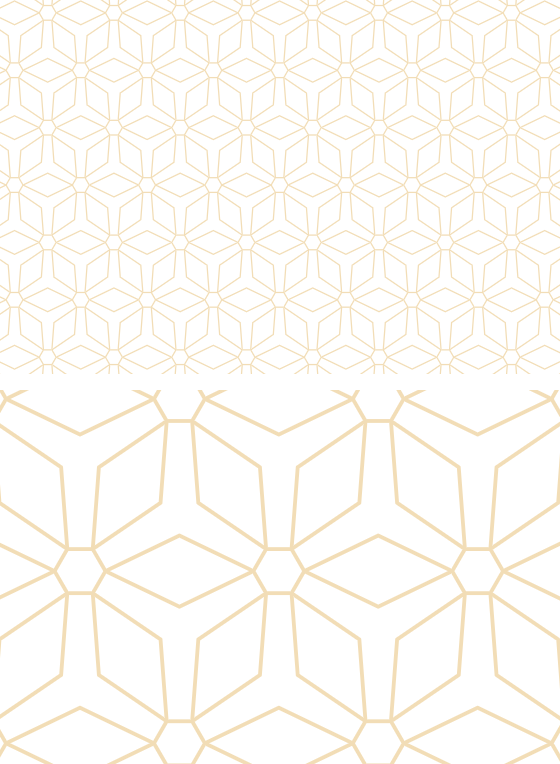
Top: the whole. Bottom: its middle third, enlarged.
Give the GLSL for this pattern, as a WebGL 1 fragment shader.

```glsl
precision highp float;

uniform vec2 u_resolution;

// Lengths in canvas widths
const float PITCH = 0.11834;
const float LINE_WIDTH = 0.00228;
const vec2 PATTERN_CENTER = vec2(-0.0007, 0.0035);

// Lengths in pitches
const float HEXAGON_RADIUS = 0.128;
const float RHOMBUS_HALF_HEIGHT = 0.179;

const vec3 BACKGROUND = vec3(1.0);
const vec3 LINE_COLOR = vec3(0.948, 0.867, 0.715);

const float SQRT3 = 1.7320508;

float segmentDistance(vec2 p, vec2 a, vec2 b) {
  vec2 ab = b - a;
  float t = clamp(dot(p - a, ab) / dot(ab, ab), 0.0, 1.0);
  return length(p - a - ab * t);
}

// Offset from the nearest point of a unit triangular lattice
vec2 latticeOffset(vec2 p) {
  vec2 period = vec2(1.0, SQRT3);
  vec2 a = mod(p, period) - 0.5 * period;
  vec2 b = mod(p - 0.5 * period, period) - 0.5 * period;
  return dot(a, a) < dot(b, b) ? a : b;
}

// Mirror all twelve wedges of a cell onto the one from 0 to 30 degrees
vec2 foldToWedge(vec2 p) {
  vec2 mirror = vec2(-0.5, 0.5 * SQRT3);
  p = abs(p);
  p -= 2.0 * max(dot(p, mirror), 0.0) * mirror;
  return vec2(p.x, abs(p.y));
}

float starDistance(vec2 p) {
  vec2 q = foldToWedge(latticeOffset(p));
  vec2 tip = vec2(HEXAGON_RADIUS, 0.0);
  vec2 nextTip = HEXAGON_RADIUS * vec2(0.5, 0.5 * SQRT3);
  vec2 rhombusCorner = vec2(0.5, RHOMBUS_HALF_HEIGHT);
  return min(segmentDistance(q, tip, nextTip),
             segmentDistance(q, tip, rhombusCorner));
}

void main() {
  float pixel = 1.0 / u_resolution.x;
  vec2 p = (gl_FragCoord.xy - 0.5 * u_resolution) * pixel - PATTERN_CENTER;

  float d = starDistance(p / PITCH) * PITCH;
  float coverage = clamp((0.5 * LINE_WIDTH - d) / pixel + 0.5, 0.0, 1.0);

  gl_FragColor = vec4(mix(BACKGROUND, LINE_COLOR, coverage), 1.0);
}
```
